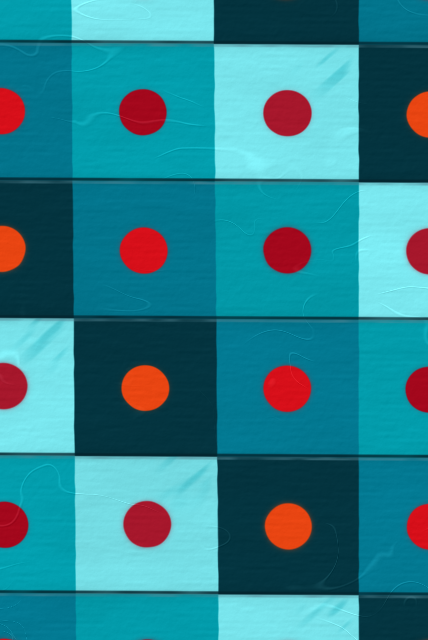
A Shadertoy shader for this pattern:

```glsl
// Painted plank wall: a grid of flat squares whose four colours step diagonally,
// each with a centred spray-painted dot. Horizontal board joints cut the rows,
// and value noise embosses the paint with brush marks, bumps and scratches.
#define CELL vec2(0.2227, 0.2150)
#define ORIGIN vec2(-0.1075, -0.1435)
#define DOT_RADIUS vec2(0.0371, 0.0359)
#define LEAN 0.0075
#define TILT 0.0055
#define JOINT_WIDTH 0.0046
#define JOINT_COLOR vec3(0.015, 0.15, 0.19)
#define GLINT_COLOR vec3(0.36, 0.58, 0.64)
#define RELIEF 0.16
#define EDGE_WOBBLE 0.0016

const vec3 PAINT[4] = vec3[4](
    vec3(0.01, 0.465, 0.56),   // deep blue-green
    vec3(0.01, 0.61, 0.67),    // turquoise
    vec3(0.47, 0.89, 0.92),    // pale aqua
    vec3(0.015, 0.205, 0.25)); // dark petrol
const vec3 DOT[4] = vec3[4](
    vec3(0.84, 0.06, 0.10),    // scarlet
    vec3(0.64, 0.03, 0.11),    // crimson
    vec3(0.65, 0.09, 0.17),    // dusty crimson
    vec3(0.91, 0.27, 0.07));   // orange

float hash(vec2 p) {
    vec3 q = fract(p.xyx * 0.1031);
    q += dot(q, q.yzx + 33.33);
    return fract((q.x + q.y) * q.z);
}

float noise(vec2 p) {
    vec2 i = floor(p), f = fract(p);
    f = f * f * (3.0 - 2.0 * f);
    return mix(mix(hash(i), hash(i + vec2(1, 0)), f.x),
               mix(hash(i + vec2(0, 1)), hash(i + vec2(1, 1)), f.x), f.y);
}

float fbm(vec2 p) {
    float sum = 0.0, amp = 0.5;
    for (int i = 0; i < 4; i++) {
        sum += amp * noise(p);
        p = mat2(1.6, 1.2, -1.2, 1.6) * p + 7.3;
        amp *= 0.5;
    }
    return sum;
}

// Thin wandering ridges that appear only in patches
float scratches(vec2 p) {
    float line = abs(noise(p * vec2(9.0, 22.0) + 2.0 * noise(p * 14.0)) - 0.5);
    return (1.0 - smoothstep(0.0, 0.025, line)) * smoothstep(0.55, 0.75, noise(p * 11.0 + 40.0));
}

float paintHeight(vec2 p) {
    float brush = noise(p * vec2(28.0, 190.0));
    float bumps = fbm(p * 110.0);
    return 0.4 * brush + 0.7 * bumps + 0.45 * scratches(p);
}

int colorIndex(vec2 id) { return (int(id.x) + int(id.y)) & 3; }

vec3 squareColor(vec2 id) {
    return PAINT[colorIndex(id)] * (0.97 + 0.06 * hash(id + 5.0));
}

void mainImage(out vec4 fragColor, in vec2 fragCoord) {
    vec2 p = fragCoord / iResolution.y;
    float px = 1.0 / iResolution.y;

    // Slightly leaning hand-taped grid
    vec2 q = p;
    q.x -= LEAN * (0.5 - p.y) * (1.0 - smoothstep(0.34, 0.56, p.x));
    q.y += TILT * (p.x - 0.33);
    vec2 grid = (q - ORIGIN) / CELL;
    vec2 id = floor(grid);

    // Squares, blended across the nearest grid corner
    vec2 corner = floor(grid + 0.5);
    vec2 d = (grid - corner) * CELL;
    float wobble = EDGE_WOBBLE * (noise(p * 60.0) - 0.5);
    vec2 side = smoothstep(-px, px, d + vec2(wobble, 0.0));
    vec3 below = mix(squareColor(corner - 1.0), squareColor(corner - vec2(0, 1)), side.x);
    vec3 above = mix(squareColor(corner - vec2(1, 0)), squareColor(corner), side.x);
    vec3 col = mix(below, above, side.y);

    // Turquoise brush smears in the upper right of pale squares
    int kind = colorIndex(id);
    vec2 local = fract(grid);
    if (kind == 2) {
        float smear = noise(vec2(dot(p, vec2(70.0, -80.0)), dot(p, vec2(14.0, 12.0))));
        smear = smoothstep(0.5, 0.9, smear) * smoothstep(0.5, 0.8, local.x) * smoothstep(0.55, 0.8, local.y);
        col = mix(col, PAINT[1], 0.3 * smear * (1.0 - smoothstep(0.88, 0.98, local.x)));
    }
    col *= 0.96 + 0.08 * fbm(p * vec2(8.0, 20.0));

    // Dot with a per-square overspray halo
    vec2 shift = 0.0025 * (vec2(hash(id + 11.0), hash(id + 23.0)) - 0.5);
    vec2 fromDot = (local - 0.5) * CELL - shift;
    float rim = (length(fromDot / DOT_RADIUS) - 1.0) * DOT_RADIUS.y + 0.5 * wobble;
    float halo = exp(-max(rim, 0.0) / 0.0025) * (0.12 + 0.3 * hash(id + 31.0));
    col = mix(col, DOT[kind], halo * step(rim, 0.02));
    col = mix(col, DOT[kind], 1.0 - smoothstep(-px, px, rim));

    // Embossed paint surface, lit from above left
    vec2 toLight = vec2(-0.0008, 0.0016);
    float slope = paintHeight(p) - paintHeight(p + toLight);
    col += RELIEF * slope * (0.25 + 0.6 * col);
    col += 0.05 * scratches(p) * vec3(0.7, 1.0, 1.0);

    // Board joint: shadowed gap with a patchy glint on the lip below
    float gap = smoothstep(-px, px, d.y) * (1.0 - smoothstep(JOINT_WIDTH - px, JOINT_WIDTH + px, d.y));
    float lip = smoothstep(-JOINT_WIDTH - px, -JOINT_WIDTH + px, d.y) * (1.0 - smoothstep(-px, px, d.y));
    col = mix(col, JOINT_COLOR, gap * (0.6 + 0.3 * noise(p * vec2(30.0, 9.0))));
    col = mix(col, GLINT_COLOR, lip * (0.15 + 0.45 * noise(p * vec2(45.0, 160.0))));
    col *= 1.0 - 0.12 * exp(-abs(d.y) / 0.006);

    fragColor = vec4(clamp(col, 0.0, 1.0), 1.0);
}
```
